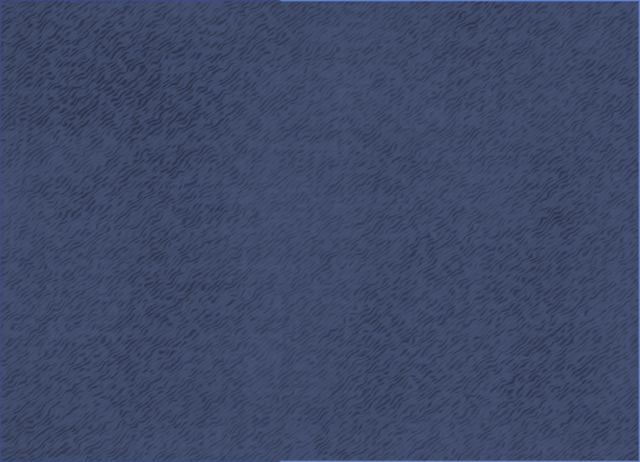
Write a Shadertoy shader that draws this texture.

```glsl
#define LIGHT_YARN vec3(0.274, 0.318, 0.451)
#define DARK_GAP vec3(0.188, 0.223, 0.318)
#define BRIGHT_RIM vec3(0.42, 0.53, 0.82)
#define DIM_RIM vec3(0.25, 0.30, 0.56)
#define TWILL_ANGLE 0.66
#define DIAGONALS 114.0
#define DASHES 95.0
#define THREADS 150.0
#define GAP_DEPTH 0.92
#define RIM_WIDTH 0.0032

float hash(vec2 p) {
    return fract(sin(dot(p, vec2(127.1, 311.7))) * 43758.5453);
}

float noise(vec2 p) {
    vec2 cell = floor(p);
    vec2 f = fract(p);
    f = f * f * (3.0 - 2.0 * f);
    float low = mix(hash(cell), hash(cell + vec2(1.0, 0.0)), f.x);
    float high = mix(hash(cell + vec2(0.0, 1.0)), hash(cell + 1.0), f.x);
    return mix(low, high, f.y);
}

float fbm(vec2 p) {
    float sum = 0.0;
    float weight = 0.5;
    for (int i = 0; i < 4; i++) {
        sum += weight * noise(p);
        p = p * 2.1 + 17.3;
        weight *= 0.5;
    }
    return sum;
}

// Soft round patch, 1 at its centre
float patchMask(vec2 p, vec2 centre, vec2 radius) {
    vec2 d = (p - centre) / radius;
    return exp(-dot(d, d));
}

// Short dark gaps lined up along the rising twill diagonal
float twillGaps(vec2 p) {
    vec2 along = vec2(cos(TWILL_ANGLE), sin(TWILL_ANGLE));
    float u = dot(p, along) * DASHES;
    float v = dot(p, vec2(-along.y, along.x)) * DIAGONALS;
    v += 0.9 * noise(p * 70.0) + 0.6 * noise(p * 25.0);
    float ridge = 0.5 + 0.5 * cos(6.28318 * v);
    float dash = smoothstep(0.12, 0.85, noise(vec2(u, v * 1.3 + 31.0)));
    float speck = noise(p * 190.0 + 53.0);
    return mix(ridge, speck, 0.3) * (0.25 + 0.95 * dash);
}

// Uneven yarns running across and down the cloth
float threadStreaks(vec2 p) {
    float warp = noise(vec2(p.x * THREADS, p.y * 4.0));
    float weft = noise(vec2(p.x * 4.0 + 9.0, p.y * THREADS));
    float wideWarp = noise(vec2(p.x * 45.0, p.y * 2.0 + 5.0));
    float wideWeft = noise(vec2(p.x * 2.0 + 3.0, p.y * 45.0));
    return 0.5 * (warp + weft) + 0.5 * (wideWarp + wideWeft) - 1.0;
}

// Broad areas where the gaps show more or less
float wear(vec2 p, float width) {
    vec2 q = vec2(p.x / width, p.y);
    float amount = 0.5 + 0.85 * fbm(p * 5.0);
    amount += 0.40 * patchMask(q, vec2(0.16, 0.86), vec2(0.20, 0.20));
    amount += 0.15 * patchMask(q, vec2(0.86, 0.90), vec2(0.16, 0.20));
    amount += 0.15 * patchMask(q, vec2(0.04, 0.15), vec2(0.15, 0.30));
    amount -= 0.35 * patchMask(q, vec2(0.13, 0.67), vec2(0.07, 0.04));
    amount -= 0.20 * patchMask(q, vec2(0.50, 0.42), vec2(0.14, 0.22));
    return amount;
}

void mainImage(out vec4 fragColor, in vec2 fragCoord) {
    vec2 p = fragCoord / iResolution.y;
    float width = iResolution.x / iResolution.y;

    // Cloth tone
    float worn = wear(p, width);
    float tone = 0.97 - GAP_DEPTH * worn * twillGaps(p);
    tone += 0.16 * threadStreaks(p) - 0.16 * (worn - 0.9);
    vec3 color = mix(DARK_GAP, LIGHT_YARN, clamp(tone, -0.1, 1.05));

    // Thin rim: bright on the right half, dim on the left
    float sideX = min(p.x, width - p.x);
    float sideY = min(p.y, 1.0 - p.y);
    float rim = 1.0 - smoothstep(0.4 * RIM_WIDTH, 1.4 * RIM_WIDTH, min(sideX, sideY));
    float rightPart = smoothstep(0.435, 0.44, p.x / width);
    vec3 rimColor = mix(DIM_RIM, BRIGHT_RIM, rightPart);
    color = mix(color, rimColor, rim * mix(0.6, 0.9, rightPart));

    fragColor = vec4(color, 1.0);
}
```
